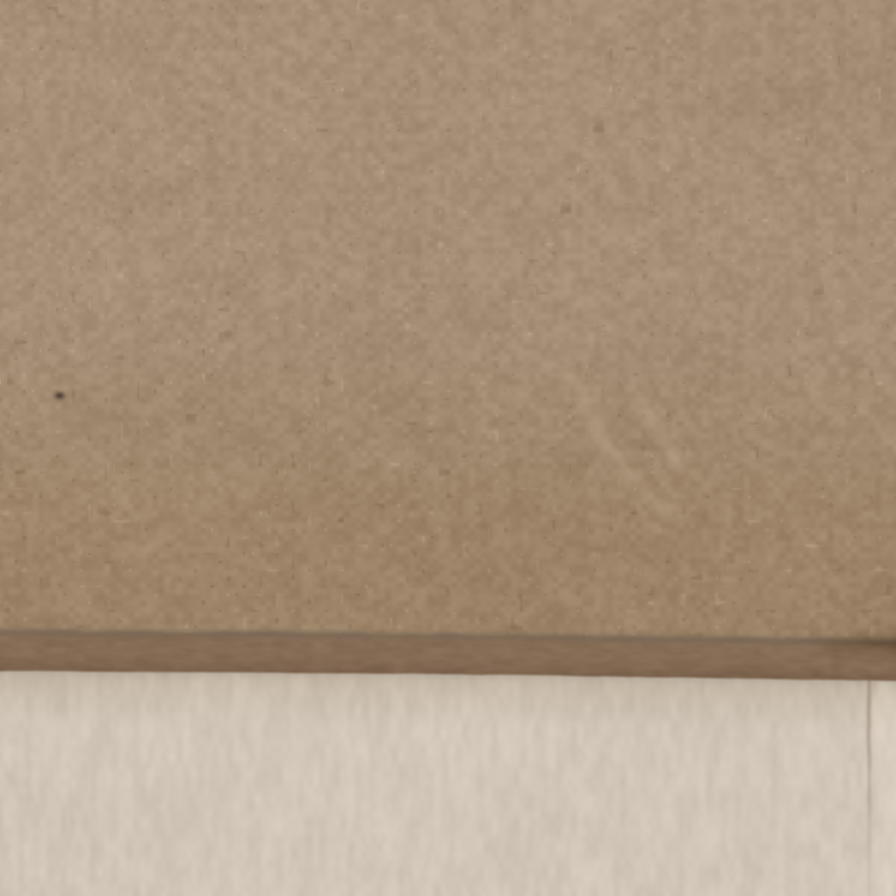
Reproduce this texture procedurally as a Shadertoy shader.

```glsl
// A grainy tan board whose shaded lower edge rests above a pale fibrous sheet.
// Two gently bowed lines split the canvas into board, edge and sheet; value noise
// gives mottling and grain, and distance functions place the scuffs, speck and seam.

const vec3 BOARD_TOP    = vec3(0.647, 0.560, 0.465);
const vec3 BOARD_LOW    = vec3(0.612, 0.515, 0.405);
const vec3 EDGE_COLOR   = vec3(0.525, 0.425, 0.335);
const vec3 EDGE_DARK    = vec3(0.430, 0.335, 0.255);
const vec3 CREASE_COLOR = vec3(0.470, 0.405, 0.335);
const vec3 SHEET_COLOR  = vec3(0.818, 0.776, 0.722);
const vec3 SHEET_WARM   = vec3(0.785, 0.733, 0.665);
const vec3 SCUFF_COLOR  = vec3(0.715, 0.625, 0.515);
const vec3 SPECK_COLOR  = vec3(0.270, 0.205, 0.170);

const float BOARD_Y = 0.2945;      // lower line of the board at the left
const float SHEET_Y = 0.2510;      // upper line of the sheet at the left
const float SEAM_X = 0.970;
const float GRAIN = 0.048;
const float MOTTLE = 0.030;
const float FIBRE = 0.040;

float hash(vec2 p) {
    return fract(sin(dot(p, vec2(127.1, 311.7))) * 43758.5453);
}

float noise(vec2 p) {
    vec2 cell = floor(p), f = fract(p);
    f = f * f * (3.0 - 2.0 * f);
    float low = mix(hash(cell), hash(cell + vec2(1, 0)), f.x);
    float high = mix(hash(cell + vec2(0, 1)), hash(cell + vec2(1, 1)), f.x);
    return mix(low, high, f.y);
}

// Layered noise centred on zero.
float fbm(vec2 p) {
    float sum = 0.0, weight = 0.5;
    for (int i = 0; i < 4; i++) {
        sum += weight * (noise(p) - 0.5);
        p = mat2(1.6, 1.2, -1.2, 1.6) * p + 7.3;
        weight *= 0.55;
    }
    return sum;
}

float segmentDist(vec2 p, vec2 a, vec2 b) {
    vec2 ab = b - a;
    return length(p - a - ab * clamp(dot(p - a, ab) / dot(ab, ab), 0.0, 1.0));
}

float glow(float d, float radius) {
    return exp(-d * d / (radius * radius));
}

vec3 boardColor(vec2 p, float above) {
    vec3 col = mix(BOARD_LOW, BOARD_TOP, smoothstep(0.0, 0.45, above));
    col += 0.010 * (0.5 - p.x) * smoothstep(0.0, 0.5, above);

    // Broad mottling, fine grain and sparse pale or dark flecks
    col += MOTTLE * fbm(p * 9.0);
    float grain = noise(p * 150.0) + 0.7 * noise(p * 85.0 + 31.0) - 0.85;
    col += GRAIN * grain * vec3(0.95, 1.0, 1.0);
    float fleck = noise(p * 110.0 + 57.0);
    col += 0.045 * smoothstep(0.86, 1.0, fleck) - 0.045 * smoothstep(0.14, 0.0, fleck);

    // Broken, slanted scuffs with a hooked lower end
    vec2 q = p + 0.010 * vec2(fbm(p * 35.0), fbm(p * 35.0 + 19.0));
    float scuff = glow(segmentDist(q, vec2(0.635, 0.575), vec2(0.675, 0.505)), 0.008);
    scuff += 0.8 * glow(segmentDist(q, vec2(0.675, 0.505), vec2(0.735, 0.432)), 0.006);
    scuff += 0.7 * glow(segmentDist(q, vec2(0.715, 0.555), vec2(0.752, 0.490)), 0.009);
    scuff += 0.6 * glow(segmentDist(q, vec2(0.752, 0.490), vec2(0.785, 0.458)), 0.006);
    scuff += 0.7 * glow(segmentDist(q, vec2(0.735, 0.432), vec2(0.752, 0.436)), 0.007);
    scuff += 0.7 * glow(length(q - vec2(0.544, 0.331)), 0.008);
    scuff *= 0.25 + 0.75 * noise(p * 55.0 + 11.0);
    col = mix(col, SCUFF_COLOR, 0.6 * min(scuff, 1.0));

    // Dark speck
    float speck = glow(length((p - vec2(0.0665, 0.5585)) * vec2(0.8, 1.1)), 0.0045);
    return mix(col, SPECK_COLOR, 0.85 * speck);
}

vec3 edgeColor(vec2 p, float depth) {
    vec3 col = mix(EDGE_COLOR, EDGE_DARK, 0.45 * smoothstep(0.55, 1.0, depth));
    col += 0.05 * fbm(p * vec2(45.0, 160.0));
    return col + 0.025 * (noise(p * vec2(90.0, 150.0)) - 0.5);
}

vec3 sheetColor(vec2 p, float below) {
    vec3 col = mix(SHEET_WARM, SHEET_COLOR, smoothstep(0.0, 0.07, below));
    col += 0.025 * fbm(p * 12.0 + 3.0);
    col += FIBRE * (noise(p * vec2(125.0, 38.0)) - 0.5);
    col += 0.5 * FIBRE * (noise(p * vec2(170.0, 110.0) + 23.0) - 0.5);

    // Seam fading downward, with a paler strip to its right
    float seamX = SEAM_X + 0.002 * fbm(vec2(p.y * 40.0, 2.0));
    float fade = 1.0 - 0.75 * smoothstep(0.06, 0.20, below);
    col += 0.022 * smoothstep(0.0, 0.012, p.x - seamX);
    return col - 0.12 * fade * glow(p.x - seamX, 0.0028) * vec3(0.9, 1.0, 1.1);
}

void mainImage(out vec4 fragColor, in vec2 fragCoord) {
    vec2 p = fragCoord / iResolution.xy;
    float soft = max(0.0022, 1.0 / iResolution.y);
    float wobble = 0.0015 * fbm(vec2(p.x * 30.0, 4.0));
    float boardY = BOARD_Y - 0.004 * p.x - 0.007 * p.x * p.x + wobble;
    float sheetY = SHEET_Y - 0.003 * p.x - 0.008 * p.x * p.x + wobble;

    vec3 edge = edgeColor(p, (boardY - p.y) / (boardY - sheetY));
    vec3 col = mix(edge, boardColor(p, p.y - boardY), smoothstep(-soft, soft, p.y - boardY));

    // Thin crease, stronger toward the right corner
    float crease = glow(p.y - boardY, 0.0045) * (0.55 + 0.35 * noise(vec2(p.x * 40.0, 8.0)));
    col = mix(col, CREASE_COLOR, crease);
    col -= 0.10 * smoothstep(0.88, 1.0, p.x) * glow(p.y - boardY, 0.012);

    // Sheet and the soft contact shadow along its upper line
    vec3 sheet = sheetColor(p, sheetY - p.y);
    sheet *= 1.0 - 0.10 * exp(-max(sheetY - p.y, 0.0) / 0.006);
    col = mix(sheet, col, smoothstep(-soft, soft, p.y - sheetY));
    fragColor = vec4(clamp(col, 0.0, 1.0), 1.0);
}
```
